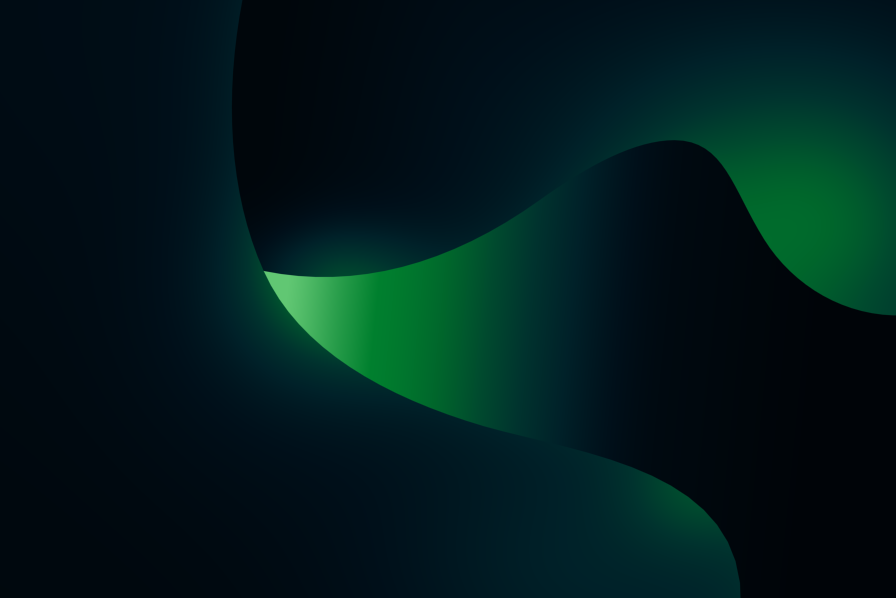
Give the GLSL for this background, as a Shadertoy shader.

```glsl
// Eight-step ramp from near black through teal and green to mint
vec3 ramp(float level) {
    vec3 tones[8] = vec3[8](
        vec3(0.0, 0.015, 0.03), vec3(0.0, 0.06, 0.10), vec3(0.0, 0.13, 0.16),
        vec3(0.0, 0.20, 0.18), vec3(0.0, 0.29, 0.18), vec3(0.0, 0.40, 0.17),
        vec3(0.0, 0.50, 0.18), vec3(0.38, 0.78, 0.45));
    level = clamp(level, 0.0, 6.999);
    int i = int(level);
    return mix(tones[i], tones[i + 1], fract(level));
}

float glow(vec2 p, vec2 center, vec2 radius) {
    vec2 q = (p - center) / radius;
    return exp(-dot(q, q));
}

vec2 bezier(vec2 a, vec2 b, vec2 c, vec2 d, float t) {
    float u = 1.0 - t;
    return u * u * u * a + 3.0 * u * u * t * b + 3.0 * u * t * t * c + t * t * t * d;
}

// Signed distance to a chain of cubics, positive above or right of its direction
float chainDistance(vec2 p, vec2 knots[13], int cubics) {
    float nearest = 1e9, side = 1.0;
    vec2 start = knots[0];
    for (int k = 0; k < cubics; k++) {
        for (int i = 1; i <= 16; i++) {
            vec2 end = bezier(knots[3 * k], knots[3 * k + 1], knots[3 * k + 2],
                              knots[3 * k + 3], float(i) / 16.0);
            vec2 along = end - start, toP = p - start;
            float h = clamp(dot(toP, along) / dot(along, along), 0.0, 1.0);
            float dist = length(toP - along * h);
            if (dist < nearest) {
                nearest = dist;
                side = along.y * toP.x - along.x * toP.y > 0.0 ? 1.0 : -1.0;
            }
            start = end;
        }
    }
    return nearest * side;
}

void mainImage(out vec4 fragColor, in vec2 fragCoord) {
    // Design space of 768 by 512 with y pointing down
    vec2 uv = fragCoord / iResolution.xy;
    vec2 p = vec2(uv.x, 1.0 - uv.y) * vec2(768.0, 512.0);
    float soft = 0.75 * 512.0 / iResolution.y;

    // Long S-shaped edge from top to bottom, then the wave to the right
    vec2 sweep[13] = vec2[13](
        vec2(208, -1), vec2(192, 82), vec2(196, 165),
        vec2(226, 232), vec2(256, 299), vec2(330, 340),
        vec2(415, 365), vec2(500, 389), vec2(640, 402),
        vec2(635, 520), vec2(635), vec2(635), vec2(635));
    vec2 wave[13] = vec2[13](
        vec2(226, 232), vec2(305, 248), vec2(385, 227),
        vec2(463, 171), vec2(505, 141), vec2(545, 120),
        vec2(578, 120), vec2(621, 120), vec2(628, 162),
        vec2(655, 205), vec2(680, 245), vec2(725, 272),
        vec2(775, 270));
    float sweepDist = chainDistance(p, sweep, 3);
    float waveDist = chainDistance(p, wave, 4);

    // Front sheet: rim light, a green bend and a teal foot
    float front = 0.3 + 0.4 * glow(p, vec2(60, 0), vec2(260, 300))
        + exp(-abs(sweepDist) / 45.0) * (1.1 + 2.4 * glow(p, vec2(235, 275), vec2(90)))
        + 0.5 * glow(p, vec2(230, 300), vec2(130))
        + 1.6 * glow(p, vec2(520, 490), vec2(200, 130))
        + 1.6 * glow(p, vec2(595, 420), vec2(60, 50));

    // Back sheet: glow above the left trough and the right slope
    float back = 0.15 + 0.45 * smoothstep(210.0, 420.0, p.x)
        + 0.9 * exp(-abs(waveDist) / 40.0) * smoothstep(220.0, 300.0, p.x)
        + 2.6 * glow(p, vec2(290, 240), vec2(75, 45))
        + 0.9 * glow(p, vec2(620, 110), vec2(220, 120))
        + 3.7 * glow(p, vec2(700, 195), vec2(130, 120));

    // Middle sheet: mint tip fading to dark on the right
    float x = p.x + 0.1 * (p.y - 250.0);
    float middle = 5.5 * (1.0 - smoothstep(300.0, 585.0, x))
        + 0.6 * (1.0 - smoothstep(500.0, 740.0, x))
        + 1.0 - smoothstep(226.0, 330.0, x);

    // Layer the sheets
    vec3 color = mix(ramp(back), ramp(middle), smoothstep(soft, -soft, waveDist) );
    color = mix(ramp(front), color, smoothstep(-soft, soft, sweepDist));
    fragColor = vec4(color, 1.0);
}
```
